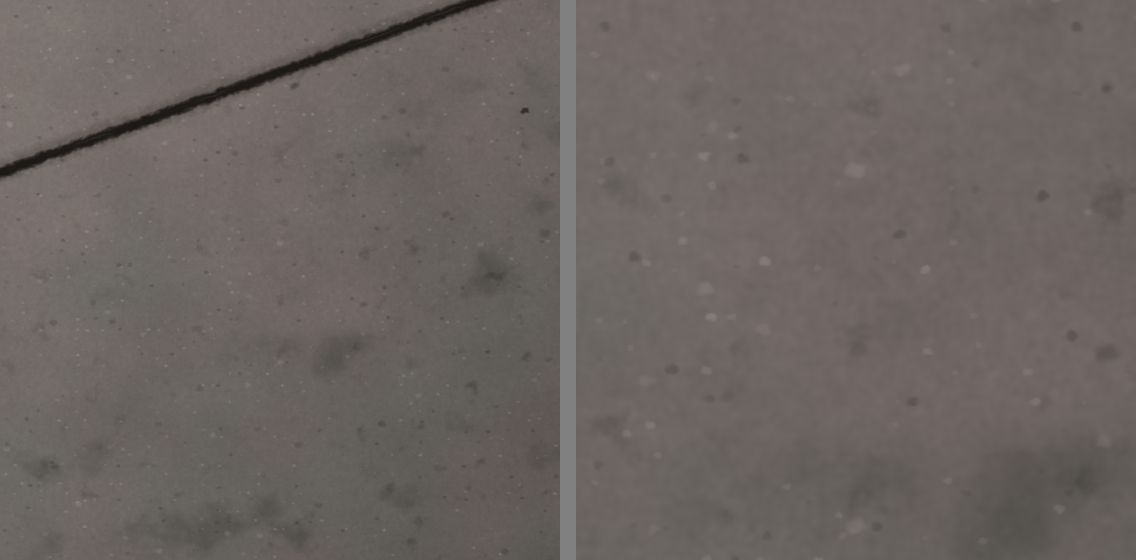
Left, the full canvas; right, a detail of the centre.
Give the GLSL for this texture, as a three.js fragment shader.

```glsl
// Worn grey-pink stone paving, softly stained, crossed by one dark slanting joint.
varying vec2 vUv;

vec2 hash2(vec2 p) {
  vec3 q = fract(p.xyx * vec3(0.1031, 0.1030, 0.0973));
  q += dot(q, q.yzx + 33.33);
  return fract((q.xx + q.yz) * q.zy);
}

// Gradient noise, roughly -0.7 to 0.7
float gradientNoise(vec2 p) {
  vec2 i = floor(p), f = fract(p);
  vec2 u = f * f * f * (f * (f * 6.0 - 15.0) + 10.0);
  vec2 e = vec2(0.0, 1.0);
  float a = dot(hash2(i) * 2.0 - 1.0, f);
  float b = dot(hash2(i + e.yx) * 2.0 - 1.0, f - e.yx);
  float c = dot(hash2(i + e.xy) * 2.0 - 1.0, f - e.xy);
  float d = dot(hash2(i + e.yy) * 2.0 - 1.0, f - e.yy);
  return mix(mix(a, b, u.x), mix(c, d, u.x), u.y);
}

float fbm(vec2 p) {
  float sum = 0.0, amp = 0.6;
  for (int i = 0; i < 5; i++) {
    sum += amp * gradientNoise(p);
    p = mat2(0.8, 0.6, -0.6, 0.8) * p * 2.03 + 17.3;
    amp *= 0.52;
  }
  return sum;
}

// Scattered soft grains, one at most per cell, of varied size and strength
float specks(vec2 p, float density) {
  vec2 cell = floor(p);
  vec2 kind = hash2(cell + 71.0);
  vec2 d = fract(p) - 0.3 - 0.4 * hash2(cell);
  d += 0.12 * vec2(gradientNoise(p * 4.0), gradientNoise(p * 4.0 + 40.0));
  float radius = mix(0.12, 0.28, kind.y);
  float shape = 1.0 - smoothstep(radius * 0.3, radius, length(d * vec2(0.9, 1.2)));
  return shape * step(kind.x, density) * mix(0.3, 1.0, kind.y * kind.y);
}

void main() {
  vec2 uv = vUv;

  // Pinkish and greenish grey patches under light falling from the upper left
  float tint = smoothstep(-0.3, 0.3, fbm(uv * 3.2 + 5.0) + 0.25 * (uv.y - 0.5));
  vec3 coolGrey = vec3(0.405, 0.391, 0.371);
  vec3 pinkGrey = vec3(0.432, 0.394, 0.382);
  vec3 color = mix(coolGrey, pinkGrey, tint);
  color *= 1.015 + 0.15 * (0.5 - uv.x) + 0.13 * (uv.y - 0.5);

  // Cloudy mottling, and darker stains gathering toward the lower right
  color *= 1.0 + 0.11 * fbm(uv * 6.0 + 31.0);
  float stainZone = smoothstep(-0.35, 0.55, uv.x * 0.6 - uv.y * 0.8 + 0.3);
  float stain = smoothstep(0.06, 0.42, fbm(uv * vec2(7.5, 9.0) + 62.0));
  color = mix(color, vec3(0.29, 0.285, 0.27), stain * stainZone * 0.62);
  float smudge = smoothstep(0.15, 0.45, fbm(uv * 21.0 + 11.0));
  color *= 1.0 - 0.13 * smudge * (0.4 + stainZone);

  // Fine surface grain with pale and dark flecks
  color *= 1.0 + 0.045 * gradientNoise(uv * 75.0) + 0.05 * gradientNoise(uv * 170.0);
  float pale = specks(uv * 62.0, 0.16) + specks(uv * 33.0 + 9.0, 0.05);
  float dark = specks(uv * 50.0 + 23.0, 0.14) + specks(uv * 27.0 + 4.0, 0.06);
  color += vec3(0.08, 0.073, 0.07) * pale;
  color *= 1.0 - 0.17 * dark;

  // Joint coordinates: x along the cut, y across it
  vec2 along = normalize(vec2(0.86, 0.31));
  vec2 q = uv - vec2(0.0, 0.691);
  vec2 joint = vec2(dot(q, along), dot(q, vec2(-along.y, along.x)));
  joint.y += 0.003 * gradientNoise(vec2(joint.x * 5.0, 3.0));
  float ragged = 0.004 * gradientNoise(joint * vec2(55.0, 70.0))
               + 0.003 * gradientNoise(joint * vec2(140.0, 160.0));
  float across = abs(joint.y) + ragged;

  // Grimy rim, wider above the joint, then the crumbled edge and dark core
  float rimWidth = joint.y > 0.0 ? 0.034 : 0.024;
  float rim = 1.0 - smoothstep(0.006, rimWidth, across + ragged);
  color *= 1.0 - 0.2 * rim;
  float groove = 1.0 - smoothstep(0.0075, 0.0125, across);
  vec3 grooveColor = mix(vec3(0.115, 0.098, 0.09), vec3(0.22, 0.205, 0.195),
                         smoothstep(0.004, 0.0095, across));
  float ridge = 1.0 - smoothstep(0.0, 0.003, abs(joint.y - 0.001 + ragged));
  grooveColor += 0.07 * ridge * smoothstep(-0.1, 0.4, gradientNoise(joint * vec2(9.0, 30.0)));
  color = mix(color, grooveColor, groove);

  // A dark pit on the right and a chip below the joint
  vec2 wobble = 0.006 * vec2(gradientNoise(uv * 90.0), gradientNoise(uv * 90.0 + 50.0));
  float pit = length((uv - vec2(0.937, 0.802) + wobble) * vec2(0.9, 1.2));
  color = mix(color, vec3(0.17, 0.15, 0.14), 0.85 * (1.0 - smoothstep(0.004, 0.010, pit)));
  vec2 c = uv - vec2(0.527, 0.847) + wobble;
  float chip = length(vec2(c.x + c.y, (c.y - c.x) * 1.8));
  color = mix(color, vec3(0.25, 0.245, 0.23), 0.65 * (1.0 - smoothstep(0.006, 0.020, chip)));

  gl_FragColor = vec4(color, 1.0);
}
```
